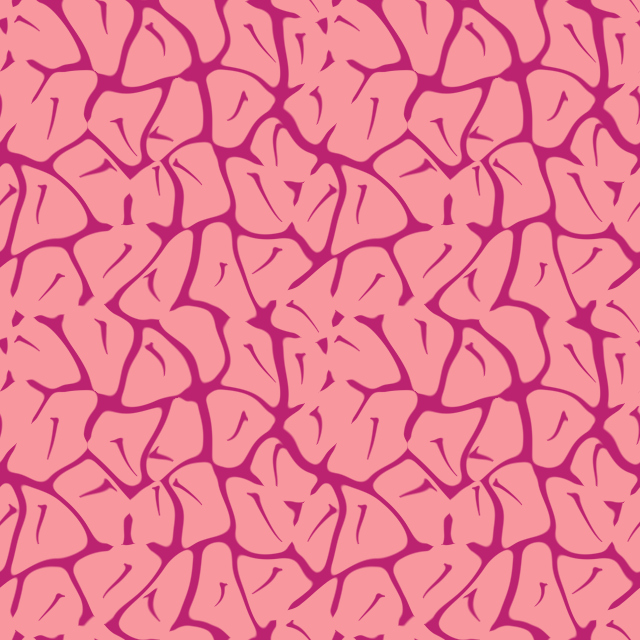
A Shadertoy shader for this pattern:

```glsl
// Winding magenta creases on flat pink, like the folds of a brain, in 2 x 2 tiles.
// Each tile is a wrapped Voronoi net bent by periodic waves; some borders break
// into tapered tips, and most cells hold a short bent spur with a barb.

const float TAU = 6.2831853;
const float REPEATS = 2.0;
const vec2 GRID = vec2(6.0, 4.0);   // cells per tile, even number of rows
const vec3 FLESH = vec3(0.972, 0.592, 0.620);
const vec3 CREASE = vec3(0.735, 0.135, 0.435);

// Sine hash of a cell, wrapped at the tile border.
vec2 hash2(vec2 cell) {
    vec2 c = floor(mod(cell + 0.5, GRID));
    vec2 s = vec2(dot(c, vec2(127.1, 311.7)), dot(c, vec2(269.5, 183.3)));
    return fract(sin(s) * 43758.5453);
}

// Jittered cell centre in tile units; odd rows are staggered.
vec2 nucleus(vec2 cell) {
    float stagger = 0.5 * mod(cell.y, 2.0) - 0.25;
    return (cell + vec2(stagger, 0.0) + mix(vec2(0.14), vec2(0.86), hash2(cell))) / GRID;
}

// Periodic bending of the plane.
vec2 wind(vec2 p) {
    p += 0.030 * sin(TAU * (2.0 * p.yx + vec2(0.10, 0.45)));
    p += 0.011 * sin(TAU * vec2(4.0 * p.y + 2.0 * p.x, 4.0 * p.x - 3.0 * p.y));
    return p;
}

float smoothMax(float a, float b, float k) {
    float h = max(k - abs(a - b), 0.0) / k;
    return max(a, b) + 0.25 * h * h * k;
}

// Tapered stroke from a to b; positive inside.
float stroke(vec2 p, vec2 a, vec2 b, float widthA, float widthB) {
    vec2 ab = b - a;
    float t = clamp(dot(p - a, ab) / dot(ab, ab), 0.0, 1.0);
    return mix(widthA, widthB, t) - length(p - a - ab * t);
}

// Crease on the border of two cells, given vectors to both centres.
float border(vec2 toA, vec2 toB, vec2 rnd, float swell) {
    vec2 axis = normalize(toB - toA);
    vec2 along = vec2(-axis.y, axis.x) * (axis.x < 0.0 ? -1.0 : 1.0);
    vec2 mid = 0.5 * (toA + toB);
    float halfWidth = mix(0.0075, 0.0135, rnd.y) + swell;
    if (rnd.x < 0.45) {
        float gap = abs(dot(mid, along) + 0.03 * (rnd.y - 0.5));
        halfWidth = mix(-0.012, halfWidth, smoothstep(0.0, 0.05, gap));
    }
    return halfWidth - dot(mid, axis);
}

// Bent spur with a small barb at its thick end.
float spur(vec2 p, vec2 rnd) {
    float turn = 1.8 * (rnd.x - 0.5);
    float bend = 14.0 * (rnd.y - 0.5);
    float reach = mix(0.035, 0.065, fract(rnd.x * 7.0));
    p = mat2(cos(turn), sin(turn), -sin(turn), cos(turn)) * p;
    p.x += bend * p.y * p.y;
    vec2 top = vec2(0.0, reach);
    vec2 barb = top + vec2(bend < 0.0 ? -0.020 : 0.020, 0.007);
    float body = stroke(p, -top, top, 0.0015, 0.0080);
    return smoothMax(body, stroke(p, top, barb, 0.0065, 0.0025), 0.008);
}

// Signed crease field; positive inside the lines.
float folds(vec2 p) {
    vec2 base = floor(p * GRID);
    vec2 home = base;
    float nearest = 1e3;
    float ink = -1.0;

    // Closest cell and the spurs
    for (int y = -2; y <= 2; y++)
    for (int x = -2; x <= 2; x++) {
        vec2 cell = base + vec2(x, y);
        vec2 offset = nucleus(cell) - p;
        float d = dot(offset, offset);
        if (d < nearest) { nearest = d; home = cell; }
        vec2 rnd = hash2(cell + vec2(3.0, 1.0));
        if (rnd.y > 0.15) ink = max(ink, spur(-offset, rnd));
    }

    // Borders of the closest cell, with webbed corners
    vec2 toHome = nucleus(home) - p;
    float swell = 0.002 * sin(TAU * (3.0 * p.x + 2.0 * p.y));
    float net = -1.0;
    for (int y = -2; y <= 2; y++)
    for (int x = -2; x <= 2; x++) {
        if (x == 0 && y == 0) continue;
        vec2 cell = home + vec2(x, y);
        vec2 rnd = fract(hash2(home) + hash2(cell));
        net = smoothMax(net, border(toHome, nucleus(cell) - p, rnd, swell), 0.028);
    }
    return smoothMax(net, ink, 0.010);
}

void mainImage(out vec4 fragColor, in vec2 fragCoord) {
    vec2 p = REPEATS * fragCoord / iResolution.xy;
    float pixel = REPEATS / min(iResolution.x, iResolution.y);
    float cover = smoothstep(-pixel, pixel, folds(wind(p)));
    fragColor = vec4(mix(FLESH, CREASE, cover), 1.0);
}
```
